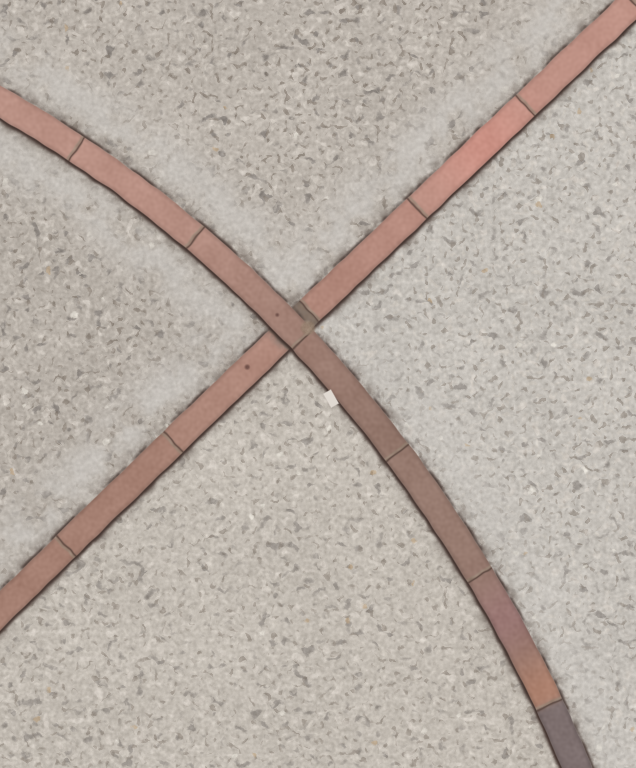
Give the GLSL for this texture, as a WebGL 1 fragment shader.

```glsl
precision highp float;
// Weathered concrete crossed by a straight and a curved band of clay bricks.

uniform vec2 u_resolution;

const vec2 CROSSING = vec2(0.384, 0.577);
const vec2 ALONG = vec2(0.724, 0.690);
const vec2 ARC_CENTER = vec2(-0.8724, -0.6628);
const float HALF_WIDTH = 0.0184;

vec2 hash2(vec2 cell) {
  vec2 q = vec2(dot(cell, vec2(127.1, 311.7)), dot(cell, vec2(269.5, 183.3)));
  return fract(sin(q) * 43758.55);
}

float gradientNoise(vec2 p) {
  vec2 i = floor(p), f = fract(p);
  vec2 w = f * f * f * (f * (f * 6.0 - 15.0) + 10.0);
  float a = dot(hash2(i) * 2.0 - 1.0, f);
  float b = dot(hash2(i + vec2(1, 0)) * 2.0 - 1.0, f - vec2(1, 0));
  float c = dot(hash2(i + vec2(0, 1)) * 2.0 - 1.0, f - vec2(0, 1));
  float d = dot(hash2(i + vec2(1, 1)) * 2.0 - 1.0, f - vec2(1, 1));
  return mix(mix(a, b, w.x), mix(c, d, w.x), w.y);
}

float fbm(vec2 p) {
  float sum = 0.0, amp = 1.0;
  for (int i = 0; i < 4; i++) {
    sum += amp * gradientNoise(p);
    p = mat2(1.6, 1.2, -1.2, 1.6) * p + 7.3;
    amp *= 0.55;
  }
  return sum;
}

// Soft ridge around a given offset
float ridge(float d, float center, float width) {
  float x = (d - center) / width;
  return exp(-x * x);
}

// Soft-edged disc
float disc(vec2 p, vec2 center, float radius, float soft) {
  return 1.0 - smoothstep(radius - soft, radius + soft, length(p - center));
}

// Scattered pebbles, one per chosen cell
float pebbles(vec2 p, float scale, float share) {
  vec2 cell = floor(p * scale);
  vec2 r = hash2(cell + 19.0);
  vec2 center = 0.3 + 0.4 * hash2(cell + 3.0);
  return step(1.0 - share, r.x) * disc(fract(p * scale), center, mix(0.1, 0.2, r.y), 0.08);
}

vec3 concrete(vec2 p, float ds, float dc) {
  float above = smoothstep(-0.01, 0.01, ds);
  float outside = smoothstep(-0.01, 0.01, dc);
  float patches = fbm(p * 9.0);

  // Four fields with their own tone
  vec3 upper = mix(vec3(0.715, 0.685, 0.65), vec3(0.73, 0.70, 0.665), outside);
  vec3 lower = mix(vec3(0.76, 0.732, 0.695), vec3(0.77, 0.75, 0.722), outside);
  vec3 col = mix(lower, upper, above) + 0.03 * patches;

  // Pale cement smeared beside the bands, broken into ragged flakes
  float arcSide = ridge(abs(dc), 0.055, 0.032);
  float smear = above * max(ridge(ds, 0.054, 0.034), arcSide * 0.9);
  smear = max(smear, (1.0 - above) * outside * arcSide * 0.5);
  smear *= smoothstep(-0.45, 0.25, fbm(p * 19.0 + 4.0));

  // Exposed aggregate in three sizes
  vec2 warped = p + 0.006 * vec2(fbm(p * 60.0), fbm(p * 60.0 + 31.0));
  float grain = gradientNoise(warped * vec2(74.0, 88.0));
  float chips = gradientNoise(warped * 125.0 + 11.0);
  float grit = gradientNoise(p * 195.0 + 5.0);
  float bare = 1.0 - 0.8 * smear;
  float density = mix(0.72, 0.95, above) * bare;
  col = mix(col, vec3(0.51, 0.485, 0.465), density * 0.8 * smoothstep(0.16, 0.42, grain - 0.1 * patches));
  col = mix(col, vec3(0.54, 0.50, 0.46), density * 0.75 * smoothstep(0.14, 0.4, chips));
  col = mix(col, vec3(0.84, 0.81, 0.775), bare * 0.65 * smoothstep(0.16, 0.42, -grain));
  col = mix(col, vec3(0.82, 0.79, 0.75), bare * 0.5 * smoothstep(0.15, 0.4, -chips));
  col = mix(col, vec3(0.795, 0.778, 0.757), 0.7 * smear);
  col = mix(col, vec3(0.90, 0.88, 0.84), 0.7 * bare * pebbles(warped, 48.0, 0.03));
  col = mix(col, vec3(0.72, 0.60, 0.45), 0.5 * bare * pebbles(warped + 0.31, 57.0, 0.012));
  return col + (0.085 * grit + 0.075 * fbm(p * 105.0)) * mix(1.0, 0.65, smear);
}

// Dark seams and dirt along both sides of a band
vec3 seams(vec3 col, vec2 p, float d) {
  float rough = fbm(p * 24.0);
  float dirt = ridge(abs(d), HALF_WIDTH + 0.002, 0.009) * smoothstep(-0.4, 0.5, fbm(p * 55.0));
  col = mix(col, vec3(0.50, 0.46, 0.43), 0.75 * dirt);
  float low = ridge(d, -HALF_WIDTH - 0.001, 0.0034 + 0.0016 * rough);
  float high = ridge(d, HALF_WIDTH + 0.001, 0.0026) * smoothstep(-0.35, 0.3, rough);
  return mix(col, vec3(0.25, 0.19, 0.17), max(0.92 * low, 0.75 * high));
}

// One row of bricks; slot counts bricks, pitch is the brick length
vec3 bricks(vec3 col, vec2 p, float d, float slot, float pitch, vec3 clay, float aa) {
  float offset = (fract(slot + 0.5) - 0.5) * pitch + 0.0022 * gradientNoise(p * 80.0);
  float tint = hash2(vec2(floor(slot), pitch * 90.0)).x - 0.5;
  vec3 face = clay + 0.03 * tint + 0.035 * fbm(p * 24.0) + 0.04 * gradientNoise(p * 170.0);
  face *= 1.0 - 0.1 * smoothstep(0.65, 1.0, abs(d) / HALF_WIDTH);
  vec3 mortar = vec3(0.60, 0.53, 0.47) + 0.1 * gradientNoise(p * 120.0);
  face = mix(face, mortar, 0.8 * ridge(offset, 0.0008, 0.002));
  face = mix(face, vec3(0.33, 0.26, 0.23), 0.75 * ridge(offset, -0.0018, 0.0014));
  return mix(col, face, 1.0 - smoothstep(HALF_WIDTH - aa, HALF_WIDTH + aa, abs(d)));
}

void main() {
  vec2 p = gl_FragCoord.xy / u_resolution.y;
  float aa = 0.9 / u_resolution.y;
  vec2 q = p - CROSSING, r = p - ARC_CENTER;
  float wobble = 0.0016 * gradientNoise(p * 38.0);
  float s = dot(q, ALONG);
  float bow = 0.016 * min(s, 0.0) * min(s, 0.0);
  float ds = dot(q, vec2(-ALONG.y, ALONG.x)) + bow + wobble;
  float angle = atan(r.y, r.x);
  float radius = mix(1.754, 1.7615, smoothstep(0.5, 0.95, angle));
  float dc = length(r) - radius + wobble;
  vec3 col = concrete(p, ds, dc);

  // Straight band, rosier toward the upper right
  vec3 straightClay = mix(vec3(0.65, 0.505, 0.45), vec3(0.75, 0.575, 0.525), smoothstep(-0.35, 0.4, s));
  straightClay += vec3(0.04, -0.01, -0.01) * ridge(s, 0.34, 0.07);
  straightClay = mix(vec3(0.50, 0.43, 0.38), straightClay, smoothstep(0.025, 0.028, abs(s)));
  float straightSlot = (abs(s) - 0.027) / 0.1945 + 10.0 * step(0.0, s);
  col = seams(col, p, ds);
  col = bricks(col, p, ds, straightSlot, 0.1945, straightClay, aa);

  // Curved band, fading to grey violet at the foot
  float arcSlot = (angle - 0.4395) / 0.10947;
  vec3 arcClay = mix(vec3(0.585, 0.475, 0.43), vec3(0.73, 0.57, 0.52), smoothstep(2.0, 4.7, arcSlot));
  arcClay = mix(arcClay, vec3(0.49, 0.435, 0.43), smoothstep(0.05, -0.05, arcSlot));
  arcClay += vec3(0.10, 0.04, 0.01) * ridge(arcSlot, 0.1, 0.25) * step(0.0, arcSlot);
  arcClay += vec3(0.02, -0.005, 0.025) * ridge(arcSlot, 0.65, 0.25);
  col = seams(col, p, dc);
  col = bricks(col, p, dc, arcSlot, 0.192, arcClay, aa);
  float patch = disc(p, vec2(0.401, 0.573), 0.009, 0.003);
  col = mix(col, vec3(0.60, 0.52, 0.45) + 0.12 * fbm(p * 90.0), 0.8 * patch);

  // Pits in the clay and a white chip on the seam
  float pits = max(disc(p, vec2(0.322, 0.522), 0.003, 0.002), disc(p, vec2(0.361, 0.590), 0.002, 0.002));
  col = mix(col, vec3(0.36, 0.25, 0.23), 0.75 * pits);
  vec2 chip = mat2(0.87, 0.5, -0.5, 0.87) * (p - vec2(0.431, 0.481));
  chip = vec2(dot(p - vec2(0.431, 0.481), vec2(0.87, 0.5)), dot(p - vec2(0.431, 0.481), vec2(-0.5, 0.87)));
  vec2 inset = abs(chip) - vec2(0.0058, 0.0105);
  col = mix(col, vec3(0.88, 0.85, 0.82), 1.0 - smoothstep(-aa, aa, max(inset.x, inset.y)));
  gl_FragColor = vec4(clamp(col, 0.0, 1.0), 1.0);
}
```
